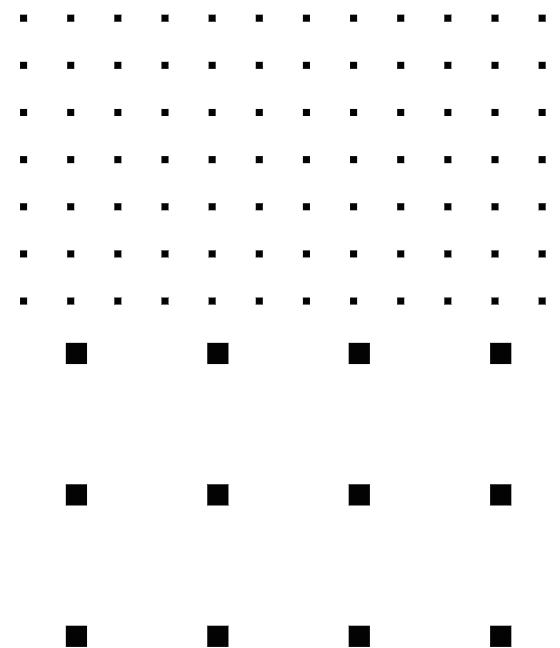
Top: the whole. Bottom: its middle third, enlarged.
Write a Shadertoy shader that draws this pattern.

```glsl
// Regular grid of small black squares on a white ground.

#define ROWS_PER_HEIGHT 6.703             // grid cells in one canvas height
#define GRID_OFFSET     vec2(0.5, 0.317)  // first square centre, in cells
#define SQUARE_SIDE     0.15              // side of a square, in cells
#define INK_COLOR       vec3(0.01)
#define PAPER_COLOR     vec3(1.0)

// Signed distance to an axis-aligned square centred on the origin.
float squareDistance(vec2 p, float halfSide) {
    vec2 d = abs(p) - halfSide;
    return length(max(d, 0.0)) + min(max(d.x, d.y), 0.0);
}

void mainImage(out vec4 fragColor, in vec2 fragCoord) {
    // Grid space: one unit per cell, equal on both axes
    float cellsPerPixel = ROWS_PER_HEIGHT / iResolution.y;
    vec2 grid = fragCoord * cellsPerPixel;

    // Position relative to the nearest square centre
    vec2 local = fract(grid - GRID_OFFSET + 0.5) - 0.5;

    // Edge coverage over one pixel
    float dist = squareDistance(local, 0.5 * SQUARE_SIDE);
    float ink = clamp(0.5 - dist / cellsPerPixel, 0.0, 1.0);

    fragColor = vec4(mix(PAPER_COLOR, INK_COLOR, ink), 1.0);
}
```
